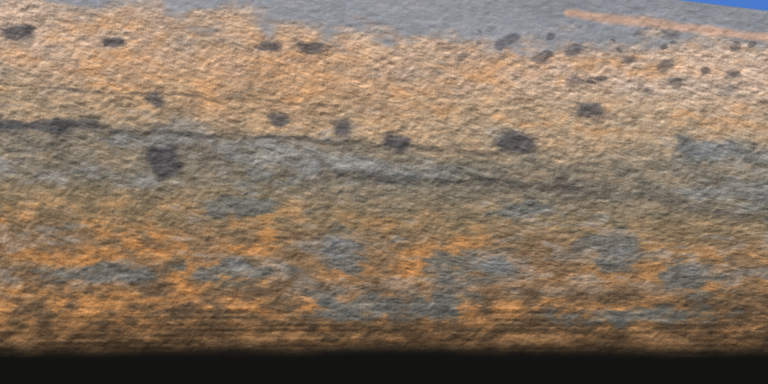
A Shadertoy shader for this texture:

```glsl
float hash(vec2 p) {
    vec3 q = fract(p.xyx * vec3(0.1031, 0.103, 0.0973));
    q += dot(q, q.yzx + 33.33);
    return fract((q.x + q.y) * q.z);
}

float noise(vec2 p) {
    vec2 c = floor(p), f = fract(p);
    f = f * f * (3.0 - 2.0 * f);
    return mix(mix(hash(c), hash(c + vec2(1, 0)), f.x),
               mix(hash(c + vec2(0, 1)), hash(c + vec2(1, 1)), f.x), f.y);
}

float fbm(vec2 p) {
    float sum = 0.0, amp = 0.5;
    for (int i = 0; i < 5; i++) {
        sum += amp * noise(p);
        p = mat2(1.76, 0.96, -0.96, 1.76) * p + 17.3;
        amp *= 0.52;
    }
    return sum;
}

// Each patch holds centre.xy and radius.xy
float patches(vec2 p, vec4 list[12], float rough) {
    float cover = 0.0;
    for (int i = 0; i < 12; i++) {
        float d = length((p - list[i].xy) / list[i].zw) + rough;
        cover = max(cover, 1.0 - smoothstep(0.5, 1.35, d));
    }
    return cover;
}

// Soft stroke between two points
float stroke(vec2 p, vec2 a, vec2 b, float width) {
    vec2 ab = b - a;
    float t = clamp(dot(p - a, ab) / dot(ab, ab), 0.0, 1.0);
    return 1.0 - smoothstep(0.2 * width, width, length(p - a - ab * t));
}

// Small pits on a jittered grid
float scatteredPits(vec2 p, float scale, float density) {
    vec2 g = p * scale;
    float cover = 0.0;
    for (int k = 0; k < 9; k++) {
        vec2 c = floor(g) + vec2(k % 3, k / 3) - 1.0;
        vec2 centre = c + vec2(hash(c), hash(c + 41.0));
        float size = 0.15 + 0.35 * hash(c + 83.0);
        float d = length((g - centre) * vec2(0.8, 1.2));
        cover = max(cover, step(hash(c + 19.0), density) * (1.0 - smoothstep(0.4 * size, size, d)));
    }
    return cover;
}

vec3 layer(vec3 below, vec3 above, float y, float level) {
    return mix(below, above, smoothstep(level - 0.06, level + 0.06, y));
}

// Weathered bands from the lower edge upward
vec3 bands(float y) {
    vec3 c = layer(vec3(0.32, 0.25, 0.18), vec3(0.43, 0.35, 0.27), y, 0.15);
    c = layer(c, vec3(0.53, 0.43, 0.33), y, 0.25);
    c = layer(c, vec3(0.54, 0.47, 0.37), y, 0.4);
    c = layer(c, vec3(0.5, 0.47, 0.42), y, 0.5);
    c = layer(c, vec3(0.7, 0.61, 0.51), y, 0.67);
    return layer(c, vec3(0.78, 0.68, 0.6), y, 0.79);
}

void mainImage(out vec4 fragColor, in vec2 fragCoord) {
    const vec4 PITS[12] = vec4[12](
        vec4(0.04, 0.915, 0.035, 0.022), vec4(0.3, 0.89, 0.025, 0.012),
        vec4(0.7, 0.885, 0.03, 0.017), vec4(0.815, 0.877, 0.036, 0.018),
        vec4(0.4, 0.74, 0.028, 0.018), vec4(0.725, 0.68, 0.03, 0.02),
        vec4(0.89, 0.665, 0.03, 0.025), vec4(1.035, 0.635, 0.045, 0.025),
        vec4(1.54, 0.715, 0.045, 0.022), vec4(1.35, 0.63, 0.05, 0.03),
        vec4(0.09, 0.675, 0.13, 0.02), vec4(0.43, 0.58, 0.035, 0.045));
    const vec4 SLATE[12] = vec4[12](
        vec4(0.9, 0.34, 0.045, 0.06), vec4(1.19, 0.31, 0.13, 0.045),
        vec4(0.93, 0.205, 0.13, 0.035), vec4(0.6, 0.29, 0.13, 0.026),
        vec4(1.59, 0.36, 0.08, 0.055), vec4(1.8, 0.29, 0.09, 0.05),
        vec4(0.25, 0.29, 0.11, 0.025), vec4(1.35, 0.45, 0.08, 0.025),
        vec4(1.85, 0.61, 0.12, 0.03), vec4(0.65, 0.46, 0.12, 0.025),
        vec4(1.15, 0.205, 0.09, 0.035), vec4(1.65, 0.18, 0.18, 0.025));
    vec2 p = fragCoord / iResolution.xy * vec2(2, 1);

    // Streaks follow the gentle fall of the surface
    vec2 s = p + vec2(0, 0.06 * (p.x - 0.5) * smoothstep(0.12, 0.55, p.y));
    float broad = fbm(s * vec2(4, 11)) - 0.5;
    float mottled = fbm(s * vec2(13, 25) + 8.0) - 0.5;
    float flecks = fbm(s * vec2(26, 50) + 53.0) - 0.5;
    float grain = fbm(s * vec2(55, 90)) - 0.5;
    float rough = 1.3 * mottled + 0.9 * flecks;
    vec3 col = bands(s.y + 0.1 * broad + 0.08 * mottled);

    // Rust flecks and a warm wash
    float low = smoothstep(0.09, 0.22, p.y) * (1.0 - smoothstep(0.36, 0.54, s.y));
    low *= 1.0 - 0.45 * smoothstep(1.25, 1.7, p.x);
    float high = smoothstep(0.66, 0.76, s.y);
    float rust = smoothstep(-0.07, 0.16, 0.4 * mottled + 0.4 * flecks + 0.2 * broad);
    col = mix(col, vec3(0.69, 0.47, 0.27), rust * (0.62 * low + 0.35 * high + 0.15));
    vec2 wash = (p - vec2(0.72, 0.8)) / vec2(0.55, 0.14);
    col = mix(col, vec3(0.73, 0.55, 0.39), 0.45 * exp(-dot(wash, wash)));

    // Cool film and worn slate
    float filmEdge = 0.985 - 0.11 * smoothstep(0.3, 1.15, p.x) + 0.025 * smoothstep(1.35, 1.8, p.x);
    float film = smoothstep(-0.035, 0.04, p.y - filmEdge + 0.16 * mottled);
    col = mix(col, vec3(0.54, 0.56, 0.6) + 0.12 * broad, 0.9 * film);
    col = mix(col, vec3(0.41, 0.43, 0.43), 0.7 * patches(p, SLATE, 1.5 * rough));
    float vein = smoothstep(0.3, 0.46, 0.6 * fbm(s * vec2(6, 19) + 31.0) + 0.4 * flecks);
    vein *= smoothstep(0.18, 0.28, p.y) * (1.0 - 0.45 * high);
    col = mix(col, vec3(0.47, 0.49, 0.51), 0.5 * vein);

    // Pits and dark ledges
    float zone = smoothstep(1.05, 1.3, p.x) * smoothstep(0.72, 0.8, p.y) * (1.0 - smoothstep(0.9, 0.95, p.y));
    float pits = 0.55 * zone * scatteredPits(p + 0.025 * rough, 19.0, 0.65);
    pits = max(pits, 0.75 * patches(p, PITS, rough));
    col = mix(col, vec3(0.3, 0.3, 0.32), pits);
    vec2 w = p + vec2(0, 0.05 * broad + 0.03 * mottled);
    float ledge = stroke(w, vec2(0.88, 0.545), vec2(1.5, 0.51), 0.026);
    ledge = max(ledge, 0.6 * stroke(w, vec2(0, 0.77), vec2(0.85, 0.73), 0.008));
    ledge = max(ledge, 0.8 * stroke(w, vec2(0.25, 0.655), vec2(1.4, 0.61), 0.012));
    ledge = max(ledge, 0.7 * stroke(w, vec2(1.48, 0.52), vec2(2, 0.42), 0.016));
    col = mix(col, vec3(0.27, 0.26, 0.25), 0.65 * ledge * smoothstep(-0.22, 0.05, flecks));
    float shelf = stroke(w, vec2(0.65, 0.59), vec2(1.18, 0.555), 0.035);
    col = mix(col, vec3(0.57, 0.57, 0.56), 0.5 * shelf);

    // Warm seam
    float seam = stroke(p + 0.008 * rough, vec2(1.48, 0.965), vec2(2.02, 0.9), 0.018);
    col = mix(col, vec3(0.82, 0.65, 0.55), 0.75 * seam);

    // Raking light and grain
    float relief = grain + 0.5 - fbm((s + vec2(-0.003, 0.005)) * vec2(55, 90));
    float texture_ = 0.58 * relief + 0.3 * grain + 0.4 * flecks + 0.15 * mottled;
    col *= 1.0 + (1.0 - 0.6 * film) * texture_;

    // Scratches and shadow along the underside
    float scratches = noise(p * vec2(5, 150)) - 0.5;
    col *= 1.0 + 0.45 * scratches * (1.0 - smoothstep(0.12, 0.3, p.y));
    float lit = smoothstep(0.065, 0.115, p.y + 0.018 * broad);
    col = mix(vec3(0.075, 0.075, 0.07), col, lit);

    // Sky beyond the sloping rim
    float rim = p.y - 1.0 + 0.12 * (p.x - 1.76);
    col = mix(col, vec3(0.3, 0.48, 0.8), smoothstep(-0.003, 0.004, rim) * smoothstep(1.74, 1.78, p.x));
    fragColor = vec4(clamp(col, 0.0, 1.0), 1);
}
```
